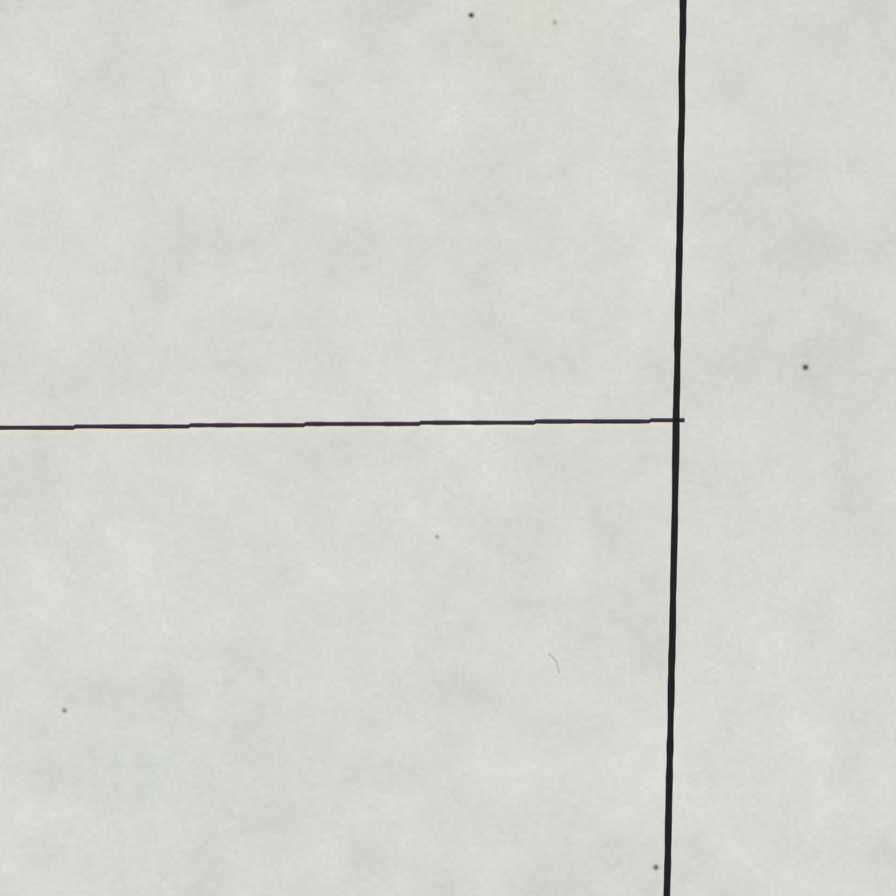
Write a Shadertoy shader that draws this texture.

```glsl
// Mottled pale grey paper ruled with a thick upright ink line and a thin stepped crossline.
#define PAPER_LIGHT vec3(0.862, 0.866, 0.842)
#define PAPER_DARK vec3(0.806, 0.812, 0.786)
#define INK vec3(0.125, 0.115, 0.125)
#define THIN_INK vec3(0.19, 0.15, 0.18)
#define UPRIGHT_HALF 0.0036
#define CROSS_HALF 0.0023
#define CROSS_END 0.764
#define STEP_LENGTH 0.1285
#define STEP_RISE 0.0014
#define EDGE_SOFT 0.0011
#define MOTTLE 1.0
#define GRAIN 0.022

float hash(vec2 p) {
    vec3 q = fract(vec3(p.xyx) * 0.1031);
    q += dot(q, q.yzx + 33.33);
    return fract((q.x + q.y) * q.z);
}

float valueNoise(vec2 p) {
    vec2 cell = floor(p), f = fract(p);
    f = f * f * (3.0 - 2.0 * f);
    float low = mix(hash(cell), hash(cell + vec2(1, 0)), f.x);
    float high = mix(hash(cell + vec2(0, 1)), hash(cell + vec2(1, 1)), f.x);
    return mix(low, high, f.y);
}

float fbm(vec2 p) {
    float sum = 0.0, weight = 0.5;
    for (int i = 0; i < 5; i++) {
        sum += weight * valueNoise(p);
        p = mat2(0.8, 0.6, -0.6, 0.8) * p * 2.03 + 17.3;
        weight *= 0.6;
    }
    return sum / 1.153;
}

float blob(vec2 p, vec2 center, float radius) {
    vec2 d = (p - center) / radius;
    return exp(-dot(d, d));
}

float segment(vec2 p, vec2 a, vec2 b) {
    vec2 d = b - a;
    return length(p - a - d * clamp(dot(p - a, d) / dot(d, d), 0.0, 1.0));
}

// Ink coverage from signed distance
float cover(float d, float soft) {
    return 1.0 - smoothstep(-soft, soft, d);
}

// Broad shading: xy centre, z radius, w darkness
const vec4 shades[10] = vec4[10](
    vec4(0.31, 0.71, 0.07, 0.16), vec4(0.56, 0.80, 0.04, 0.15),
    vec4(0.92, 0.72, 0.16, 0.16), vec4(0.48, 0.28, 0.10, 0.12),
    vec4(0.20, 0.13, 0.14, 0.15), vec4(0.03, 0.45, 0.05, 0.14),
    vec4(0.96, 0.96, 0.10, 0.12), vec4(0.88, 0.20, 0.18, -0.14),
    vec4(0.13, 0.83, 0.12, -0.10), vec4(0.30, 0.46, 0.10, -0.10));

// Specks: xy centre, z radius, w strength
const vec4 specks[6] = vec4[6](
    vec4(0.526, 0.983, 0.0028, 0.65), vec4(0.899, 0.590, 0.0030, 0.65),
    vec4(0.732, 0.032, 0.0028, 0.55), vec4(0.072, 0.207, 0.0028, 0.35),
    vec4(0.488, 0.401, 0.0022, 0.25), vec4(0.619, 0.975, 0.0030, 0.20));

vec3 paper(vec2 p) {
    float tone = 0.48 + 1.1 * MOTTLE * (fbm(p * 22.0) - 0.5)
               + 0.55 * MOTTLE * (fbm(p * 7.0 + 40.0) - 0.5);
    for (int i = 0; i < 10; i++)
        tone -= shades[i].w * blob(p, shades[i].xy, shades[i].z);
    vec3 color = mix(PAPER_DARK, PAPER_LIGHT, clamp(tone + 0.12, 0.0, 1.1));
    // Warm stain at the top, cooler lower left
    color -= vec3(0.006, 0.010, 0.030) * blob(p, vec2(0.60, 0.99), 0.065);
    color += vec3(-0.007, 0.0, 0.005) * blob(p, vec2(0.18, 0.14), 0.22);
    // Fine fibrous grain
    float grain = valueNoise(p * 240.0) + 0.5 * valueNoise(p * vec2(170.0, 340.0) + 9.0);
    return color + GRAIN * (grain - 0.75);
}

void mainImage(out vec4 fragColor, in vec2 fragCoord) {
    vec2 p = fragCoord / iResolution.xy;
    float soft = max(EDGE_SOFT, 0.7 / iResolution.y);
    vec3 color = paper(p);

    // Stray specks and a small hooked fibre
    for (int i = 0; i < 6; i++)
        color *= 1.0 - specks[i].w * blob(p, specks[i].xy, specks[i].z);
    float fibre = min(segment(p, vec2(0.613, 0.270), vec2(0.621, 0.262)),
                      segment(p, vec2(0.621, 0.262), vec2(0.624, 0.249)));
    color = mix(color, vec3(0.50, 0.57, 0.63), 0.55 * cover(fibre - 0.0006, soft));
    float hair = segment(p, vec2(0.495, 0.457), vec2(0.508, 0.446));
    color = mix(color, vec3(0.65), 0.35 * cover(hair - 0.0003, soft));

    // Thin crossline rising in small steps, with blue and warm fringes
    float along = (p.x - 0.085) / STEP_LENGTH;
    float level = floor(along) + smoothstep(0.97, 1.0, fract(along));
    float rise = p.y - 0.5241 - STEP_RISE * level;
    float wobble = 0.0005 * (valueNoise(vec2(p.x * 90.0, 3.0)) - 0.5);
    float inside = cover(p.x - CROSS_END, soft);
    color += inside * vec3(0.025, 0.02, -0.025) * blob(vec2(0.0, rise), vec2(0.0, -0.0048), 0.002);
    vec3 fringe = mix(THIN_INK, vec3(0.27, 0.30, 0.41), smoothstep(0.0003, 0.0024, rise));
    color = mix(color, fringe, 0.94 * inside * cover(abs(rise) - CROSS_HALF - wobble, soft));

    // Thick upright, slightly leaning and bowed, with worn edges
    float center = 0.7441 + 0.0225 * p.y - 0.004 * p.y * p.y;
    center += 0.0009 * (valueNoise(vec2(p.y * 24.0, 7.0)) - 0.5);
    float halfWidth = UPRIGHT_HALF + 0.0007 * (valueNoise(vec2(p.y * 60.0, 21.0)) - 0.5);
    color = mix(color, INK, 0.97 * cover(abs(p.x - center) - halfWidth, soft));

    fragColor = vec4(clamp(color, 0.0, 1.0), 1.0);
}
```
